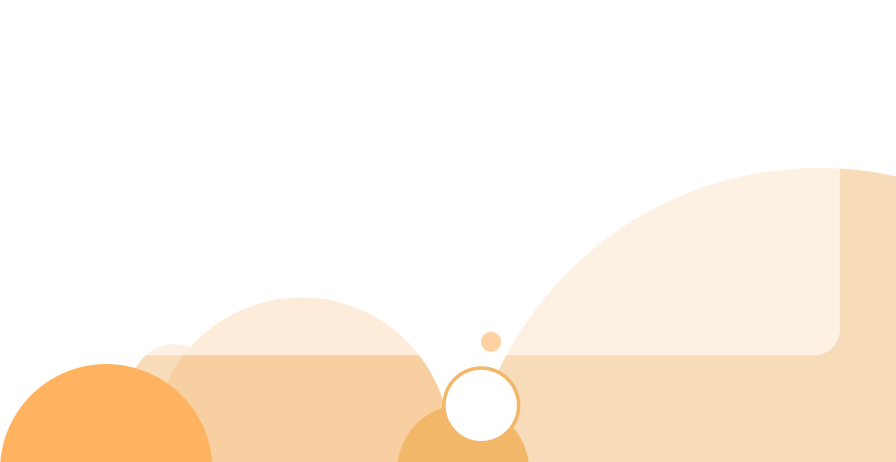
This background is drawn by a WebGL 2 fragment shader. Its source:

```glsl
#version 300 es
precision highp float;

uniform vec2 u_resolution;
out vec4 fragColor;

// Antialiased coverage of a signed distance, in units of canvas height
float coverage(float dist) {
    return clamp(0.5 - dist * u_resolution.y, 0.0, 1.0);
}

float disc(vec2 p, vec2 center, float radius) {
    return coverage(length(p - center) - radius);
}

// Panel open to the top left, with one rounded corner at the lower right
float cornerPanel(vec2 p, vec2 corner, float radius) {
    vec2 q = vec2(p.x - corner.x, corner.y - p.y) + radius;
    return coverage(length(max(q, 0.0)) + min(max(q.x, q.y), 0.0) - radius);
}

void main() {
    vec2 p = gl_FragCoord.xy / u_resolution.y;

    vec3 white = vec3(1.0);
    vec3 sand = vec3(0.973, 0.859, 0.725);
    vec3 peach = vec3(0.970, 0.812, 0.630);
    vec3 gold = vec3(0.949, 0.718, 0.408);
    vec3 orange = vec3(1.0, 0.698, 0.373);
    vec3 apricot = vec3(0.992, 0.820, 0.635);

    // Pale hills
    vec3 color = white;
    color = mix(color, sand, disc(p, vec2(1.7727, -0.1313), 0.7677));
    color = mix(color, sand, disc(p, vec2(0.379, 0.159), 0.096));
    color = mix(color, peach, disc(p, vec2(0.6525, 0.0341), 0.322));

    // Translucent veil over the hills
    color = mix(color, white, 0.6 * cornerPanel(p, vec2(1.818, 0.231), 0.056));

    // Foreground discs
    color = mix(color, gold, disc(p, vec2(1.0025, -0.018), 0.1425));
    color = mix(color, orange, disc(p, vec2(0.230, -0.018), 0.230));
    color = mix(color, apricot, disc(p, vec2(1.063, 0.260), 0.0215));

    // White disc with a gold rim
    vec2 rimCenter = vec2(1.0417, 0.1225);
    color = mix(color, gold, disc(p, rimCenter, 0.0846));
    color = mix(color, white, disc(p, rimCenter, 0.077));

    fragColor = vec4(color, 1.0);
}
```
